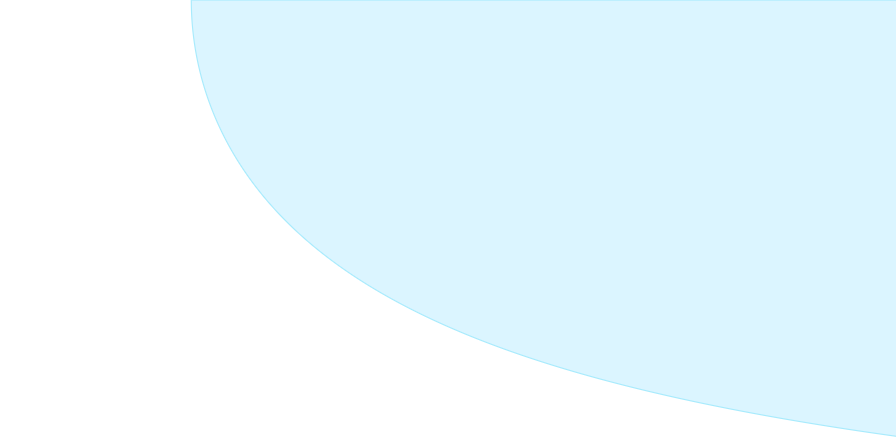
This background is drawn by a WebGL 2 fragment shader. Its source:

```glsl
#version 300 es
// A pale blue curved panel with a thin cyan outline sweeping across white.
precision highp float;

uniform vec2 u_resolution;
out vec4 fragColor;

const vec3 WHITE = vec3(1.0);
const vec3 PALE_BLUE = vec3(0.858, 0.961, 1.0);
const vec3 OUTLINE_CYAN = vec3(0.66, 0.92, 0.99);

// Signed distance, positive inside, to the curve x = y * y * (bend + flare * x).
float curveDistance(vec2 p, float bend, float flare) {
    float spread = bend + flare * p.x;
    float value = p.x - p.y * p.y * spread;
    vec2 slope = vec2(1.0 - flare * p.y * p.y, -2.0 * p.y * spread);
    return value / max(length(slope), 0.001);
}

// Antialiased coverage of the region where the distance is positive.
float coverage(float dist, float pixel) {
    return clamp(dist / pixel + 0.5, 0.0, 1.0);
}

// Antialiased coverage of a line that may be thinner than a pixel.
float lineCoverage(float dist, float halfWidth, float pixel) {
    return clamp((min(dist + 0.5 * pixel, halfWidth)
        - max(dist - 0.5 * pixel, -halfWidth)) / pixel, 0.0, 1.0);
}

void main() {
    // Canvas units: one canvas height, measured from the panel's top left tip.
    float pixel = 1.0 / u_resolution.y;
    vec2 uv = gl_FragCoord.xy / u_resolution;
    vec2 p = vec2((uv.x - 0.2135) * 2.0, 1.0 - uv.y);

    // Panel body, bounded by the curve and the top edge.
    float side = curveDistance(p, 0.745, 0.581);
    float panel = min(side, p.y);
    vec3 color = mix(WHITE, PALE_BLUE, coverage(side, pixel));

    // Thin outline.
    color = mix(color, OUTLINE_CYAN, lineCoverage(panel, 0.0013, pixel));

    fragColor = vec4(color, 1.0);
}
```
